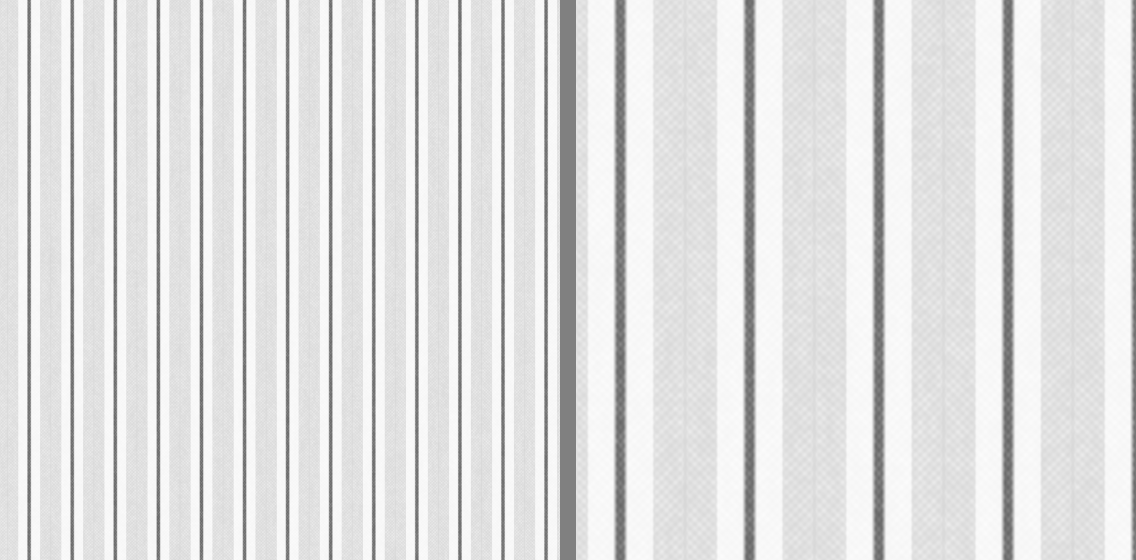
Left, the full canvas; right, a detail of the centre.
Reproduce this pattern procedurally as a WebGL 2 fragment shader.

```glsl
#version 300 es
precision highp float;
// Woven ticking cloth: thirteen wide grey bands alternating with thin dark
// lines on white. Stripes are wrapped distances within one repeat; a mirrored
// fine weave and wrapping thread noise vary the tone of every stripe.

uniform vec2 u_resolution;
out vec4 fragColor;

const float TAU = 6.2831853;
const float REPEATS = 13.0;
const float THREADS_PER_REPEAT = 14.0;
const float ROWS = 182.0;

// Stripe layout, in fractions of one repeat
const float BAND_CENTER = 0.178;
const float BAND_HALF = 0.247;
const float LINE_CENTER = 0.677;
const float LINE_HALF = 0.040;
const float SEAM_HALF = 0.012;

const vec3 WHITE = vec3(0.972);
const vec3 BAND_GREY = vec3(0.882);
const vec3 LINE_GREY = vec3(0.455);

float hash(vec2 p) {
    vec3 q = fract(vec3(p.xyx) * 0.1031);
    q += dot(q, q.yzx + 33.33);
    return fract((q.x + q.y) * q.z);
}

// Value noise that wraps after the given whole number of cells
float wrapNoise(vec2 uv, vec2 cells) {
    vec2 p = uv * cells;
    vec2 i = floor(p);
    vec2 f = fract(p);
    f = f * f * (3.0 - 2.0 * f);
    vec2 a = mod(i, cells);
    vec2 b = mod(i + 1.0, cells);
    float low = mix(hash(a), hash(vec2(b.x, a.y)), f.x);
    float high = mix(hash(vec2(a.x, b.y)), hash(b), f.x);
    return mix(low, high, f.y);
}

// Distance to a stripe center, wrapped within the repeat
float stripeDistance(float x, float center) {
    return abs(fract(x - center + 0.5) - 0.5);
}

float stripe(float dist, float halfWidth, float softness) {
    return 1.0 - smoothstep(halfWidth - softness, halfWidth + softness, dist);
}

// Staggered thread crossings with a slight diagonal lean
float weave(float across, float down) {
    float crossing = cos(TAU * across) * cos(TAU * down);
    float diagonal = sin(TAU * (across + down));
    return 0.75 * crossing + 0.25 * diagonal;
}

void main() {
    vec2 uv = gl_FragCoord.xy / u_resolution;
    float x = uv.x * REPEATS;
    float pixel = REPEATS / u_resolution.x;

    float bandDist = stripeDistance(x, BAND_CENTER);
    float lineDist = stripeDistance(x, LINE_CENTER);

    // Stripe coverage
    float band = stripe(bandDist, BAND_HALF, max(0.012, 0.6 * pixel));
    float line = stripe(lineDist, LINE_HALF, max(0.022, 0.6 * pixel));
    float seam = stripe(bandDist, SEAM_HALF, max(0.010, 0.6 * pixel));

    // Weave mirrored about each band, with irregular threads
    float threads = weave(bandDist * THREADS_PER_REPEAT, uv.y * ROWS);
    float grain = wrapNoise(uv, vec2(260.0)) - 0.5;
    float slubs = wrapNoise(uv, vec2(182.0, 24.0)) - 0.5;
    threads *= 0.85 + 0.6 * grain;

    // Tone of the cloth
    vec3 color = mix(WHITE, BAND_GREY, band);
    color = mix(color, LINE_GREY, line);
    color -= 0.03 * seam * (0.8 + threads);

    // Thread relief, strongest in the dark lines
    float relief = mix(mix(0.010, 0.030, band), 0.060, line);
    float wear = mix(mix(0.010, 0.028, band), 0.060, line);
    color += relief * threads + wear * (grain + 0.5 * slubs);

    fragColor = vec4(clamp(color, 0.0, 1.0), 1.0);
}
```
